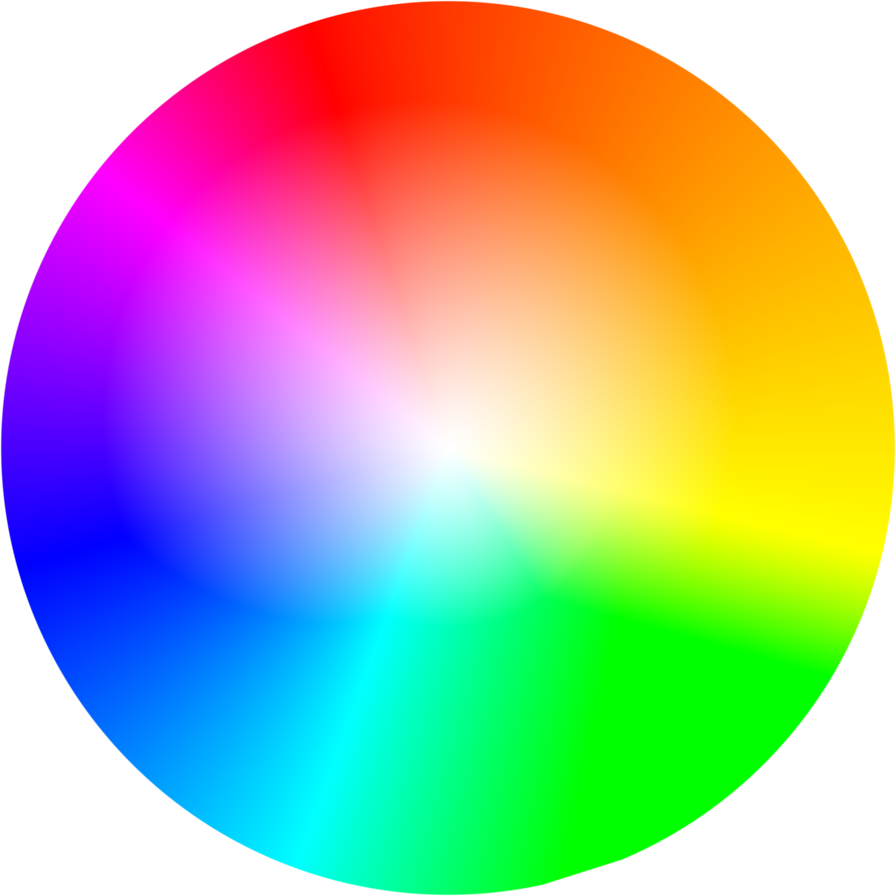
Give the GLSL for this background, as a Shadertoy shader.

```glsl
// Colour wheel: a rainbow disc that fades to white at its centre, on white.

const vec3 WHITE = vec3(1.0);
const vec3 YELLOW = vec3(1.0, 1.0, 0.0);
const vec3 RED = vec3(1.0, 0.0, 0.0);
const vec3 MAGENTA = vec3(1.0, 0.0, 1.0);
const vec3 BLUE = vec3(0.0, 0.0, 1.0);
const vec3 CYAN = vec3(0.0, 1.0, 1.0);
const vec3 GREEN = vec3(0.0, 1.0, 0.0);

// Hue stops in degrees, counter-clockwise from the yellow ray
const float YELLOW_TILT = 13.5;
const float RED_AT = 121.5;
const float MAGENTA_AT = 155.0;
const float BLUE_AT = 209.0;
const float CYAN_AT = 263.5;

const float DISC_RADIUS = 0.4987;
const float INNER_RADIUS = 0.2;

float ramp(float from, float to, float x) {
    return clamp((x - from) / (to - from), 0.0, 1.0);
}

float cross2(vec2 a, vec2 b) {
    return a.x * b.y - a.y * b.x;
}

// Distance from the origin to a circle around it, along a unit direction
float exitDistance(vec2 dir, vec2 centre, float radius) {
    float along = dot(dir, centre);
    return along + sqrt(along * along - dot(centre, centre) + radius * radius);
}

// Hues from yellow, over red and blue, to cyan
vec3 angularHue(float angle) {
    vec3 hue = mix(YELLOW, RED, 1.0 - pow(1.0 - ramp(0.0, RED_AT, angle), 0.8));
    hue = mix(hue, MAGENTA, ramp(RED_AT, MAGENTA_AT, angle));
    hue = mix(hue, BLUE, ramp(MAGENTA_AT, BLUE_AT, angle));
    return mix(hue, CYAN, ramp(BLUE_AT, CYAN_AT, angle));
}

// Warm hues: orange climbs quickly from red, then eases into yellow
vec3 warmHue(float angle) {
    return mix(RED, YELLOW, pow(1.0 - ramp(0.0, RED_AT, angle), 0.8));
}

vec3 fadeToWhite(vec3 hue, float dist, float reach) {
    return mix(WHITE, hue, pow(clamp(dist / reach, 0.0, 1.0), 1.2));
}

// Sideways blend between the slanted cyan and green borders
vec3 cyanToGreen(vec2 p) {
    float cyanEdge = 0.36 * p.y;
    float greenEdge = 0.2316 + 0.213 * p.y;
    return mix(CYAN, GREEN, ramp(cyanEdge, greenEdge, p.x));
}

// Share of green between the yellow ray and the bent green border
float greenShare(vec2 p) {
    float belowYellow = max(-cross2(vec2(0.972, -0.233), p), 0.0);
    float pastRidge = cross2(vec2(0.534, -0.845), p);
    float aboveGreen = (p.y + 0.2776 * p.x + 0.1374) / 1.038;
    float toGreen = max(min(pastRidge, aboveGreen), 0.0);
    return pow(belowYellow / (belowYellow + toGreen + 1e-5), 1.3);
}

vec3 wheel(vec2 p) {
    float dist = length(p);
    vec2 dir = p / max(dist, 1e-5);
    float angle = mod(degrees(atan(p.y, p.x)) + YELLOW_TILT, 360.0);
    float reach = exitDistance(dir, vec2(-0.0326, 0.0352), 0.353);

    // Lower right: cyan, green and yellow
    if (angle > CYAN_AT) {
        vec3 lower = fadeToWhite(cyanToGreen(p), dist, INNER_RADIUS);
        vec3 upper = fadeToWhite(YELLOW, dist, reach);
        return mix(upper, lower, greenShare(p));
    }

    // All other hues turn with the angle
    reach = mix(reach, INNER_RADIUS, ramp(BLUE_AT, CYAN_AT, angle));
    vec3 hue = angle < RED_AT ? warmHue(angle) : angularHue(angle);
    return fadeToWhite(hue, dist, reach);
}

// Disc with a small flat cut at its lower right rim
float discDistance(vec2 p) {
    float flatCut = dot(p, vec2(0.302, -0.953)) - 0.4964;
    return max(length(p) - DISC_RADIUS, flatCut);
}

void mainImage(out vec4 fragColor, in vec2 fragCoord) {
    float size = min(iResolution.x, iResolution.y);
    vec2 p = (fragCoord - 0.5 * iResolution.xy) / size;
    float pixel = 1.0 / size;
    float inside = 1.0 - smoothstep(-pixel, pixel, discDistance(p));
    fragColor = vec4(mix(WHITE, wheel(p), inside), 1.0);
}
```
